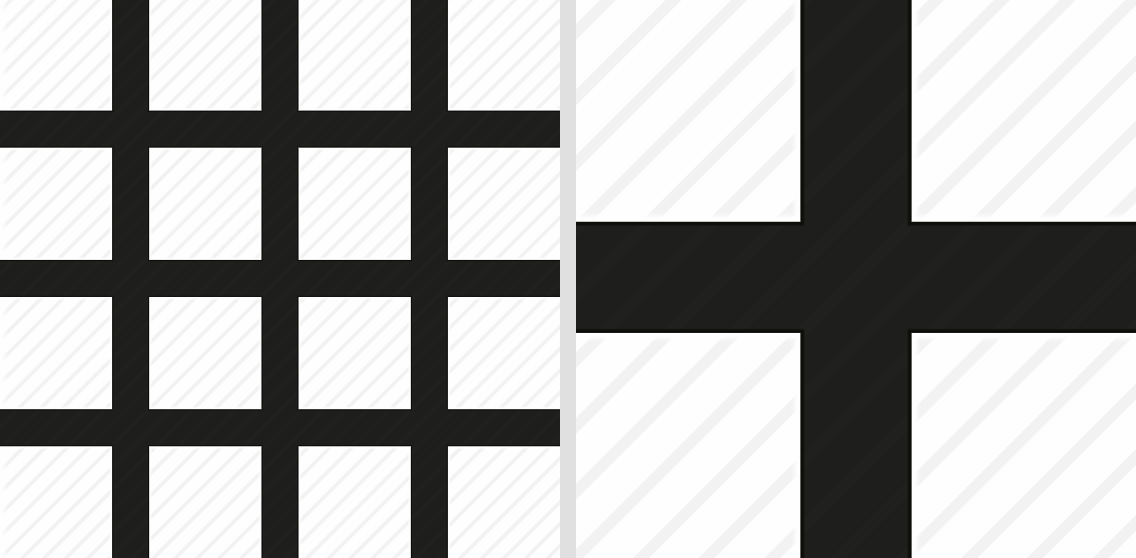
Left, the full canvas; right, a detail of the centre.
Reproduce this pattern procedurally as a WebGL 1 fragment shader.

```glsl
precision highp float;
// Three upright and three level black bars cross on white, leaving a 4 x 4 grid of squares.
// Faint rising diagonal stripes tint squares and bars; each bar has a thin darker rim.
// Distances to the nearest bar edge drive the fill, the rim and the fading of the stripes.

uniform vec2 u_resolution;

// Signed distance to the nearest of three bars per axis, negative inside.
float barDistance(vec2 p) {
  const float spacing = 0.26667;
  vec2 nearest = clamp(floor(p / spacing + 0.5), -1.0, 1.0) * spacing;
  vec2 offset = abs(p - nearest);
  return min(offset.x, offset.y) - 0.0331;
}

// Coverage of the 45 degree stripes, one at each multiple of the period.
float diagonalStripes(vec2 p, float pixel) {
  const float period = 0.0391;
  float across = (p.x - p.y) / period;
  float offset = abs(fract(across + 0.5) - 0.5) * period;
  return 1.0 - smoothstep(0.0048 - pixel, 0.0048 + pixel, offset);
}

void main() {
  // Centred coordinates in canvas widths.
  float pixel = 1.0 / u_resolution.x;
  vec2 p = (gl_FragCoord.xy - 0.5 * u_resolution) * pixel;
  p.y -= 0.001;

  float d = barDistance(p);
  float stripe = diagonalStripes(p, pixel);

  // White squares: stripes fade beside the bars and at the left border.
  float fade = smoothstep(0.001, 0.006, d) * smoothstep(-0.5, -0.485, p.x);
  vec3 square = vec3(mix(0.998, 0.95, stripe * fade));

  // Black bars: barely lighter stripes and a darker rim.
  vec3 bar = vec3(0.118, 0.118, 0.109) + 0.009 * stripe;
  float rim = smoothstep(-0.0032, -0.0012, d);
  bar = mix(bar, vec3(0.05, 0.05, 0.04), rim);

  float inside = 1.0 - smoothstep(-0.6 * pixel, 0.6 * pixel, d);
  gl_FragColor = vec4(mix(square, bar, inside), 1.0);
}
```
